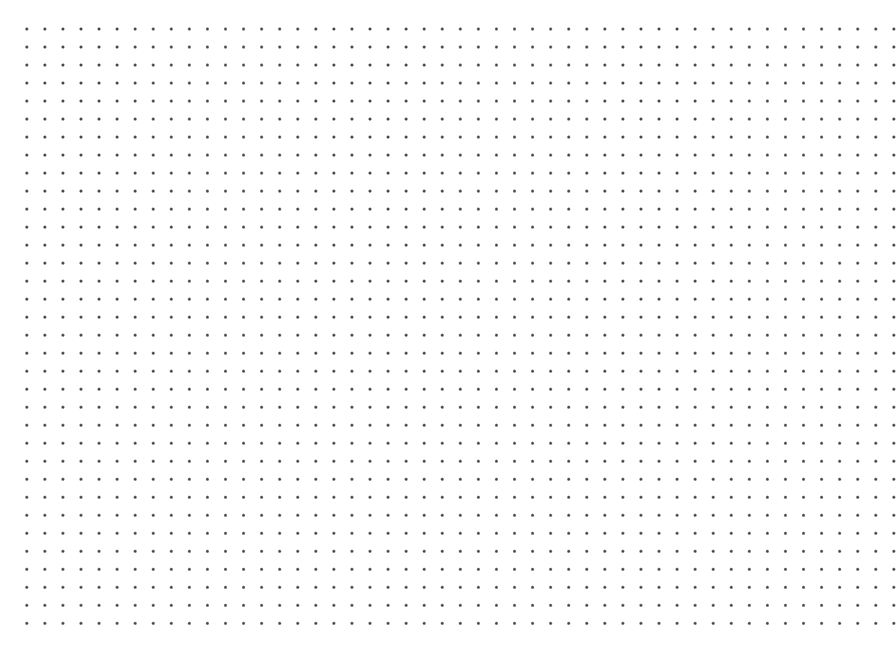
Reproduce this pattern procedurally as a WebGL 1 fragment shader.

```glsl
precision highp float;
// Draws a regular grid of small dark grey dots on white paper.

uniform vec2 u_resolution;

// Lengths are fractions of the canvas width.
const vec2 GRID_COUNT = vec2(49.0, 34.0);
const vec2 GRID_PITCH = vec2(0.02016, 0.0201);
const vec2 FIRST_DOT = vec2(0.0299, 0.0342); // centre of the lower left dot
const float DOT_RADIUS = 0.00157;
const float EDGE_PIXELS = 0.65; // half width of the smoothed edge
const vec3 PAPER_COLOR = vec3(1.0);
const vec3 INK_COLOR = vec3(0.27);

// Signed distance to the nearest dot of the bounded grid.
float dotGridDistance(vec2 point) {
  vec2 gridPoint = (point - FIRST_DOT) / GRID_PITCH;
  vec2 cell = clamp(floor(gridPoint + 0.5), vec2(0.0), GRID_COUNT - 1.0);
  return length((gridPoint - cell) * GRID_PITCH) - DOT_RADIUS;
}

void main() {
  vec2 point = gl_FragCoord.xy / u_resolution.x;
  float edge = EDGE_PIXELS / u_resolution.x;

  // Linear ramp across the edge approximates pixel coverage.
  float coverage = clamp(0.5 - 0.5 * dotGridDistance(point) / edge, 0.0, 1.0);
  gl_FragColor = vec4(mix(PAPER_COLOR, INK_COLOR, coverage), 1.0);
}
```
